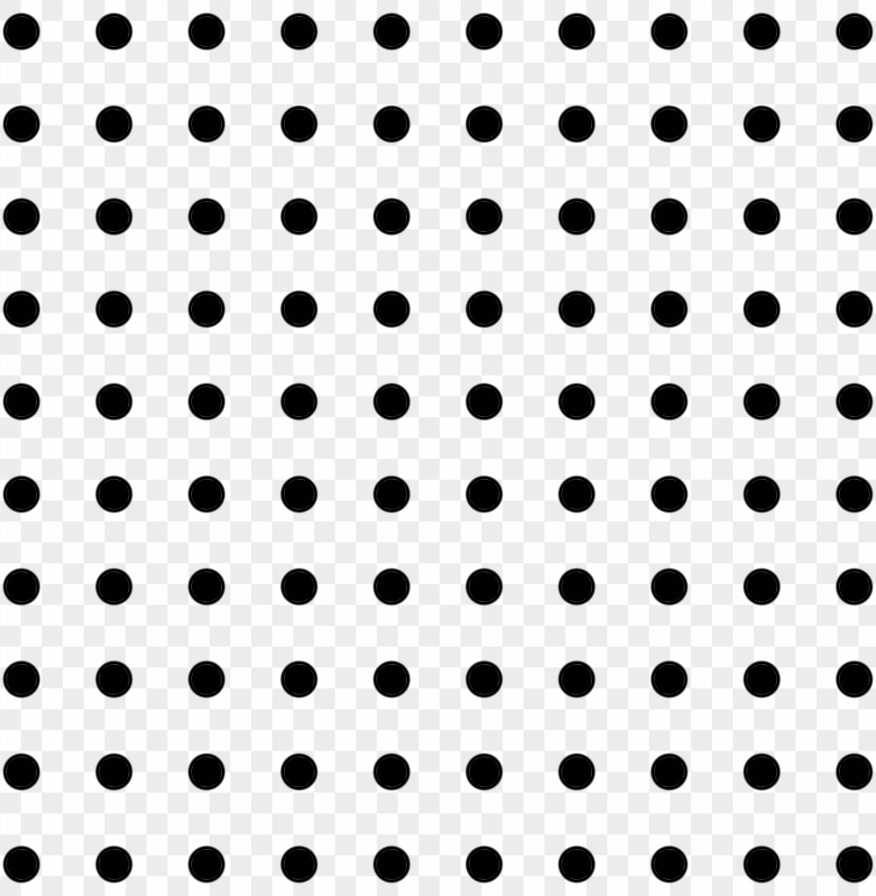
Write a WebGL 2 fragment shader that draws this pattern.

```glsl
#version 300 es
precision highp float;
// A 10 by 10 grid of soft black dots over a pale grey and white checkerboard.
// Both layers are repeated by folding space; each dot carries a faint broken
// inner ring, whose gaps come from layered sines. Lengths are canvas heights.

uniform vec2 u_resolution;
out vec4 fragColor;

const vec2 CHECK_SIZE = vec2(0.02337, 0.02328);
const float CHECK_SOFTNESS = 0.0011;
const vec3 CHECK_WHITE = vec3(0.995);
const vec3 CHECK_GREY = vec3(0.925);

const float DOT_PITCH = 0.10328;
const vec2 FIRST_DOT = vec2(0.0240, 0.0352);  // from the upper left
const float DOT_RADIUS = 0.0204;
const float DOT_SOFTNESS = 0.0016;
const vec3 DOT_BLACK = vec3(0.005);

const float RING_RADIUS = 0.0167;
const float RING_HALF_WIDTH = 0.0010;
const vec3 RING_GREY = vec3(0.22);

// Signed square wave of +1 and -1 cells, with softened steps.
vec2 squareWave(vec2 cells, vec2 softness) {
  vec2 toEdge = 0.5 - abs(fract(cells) - 0.5);
  vec2 cellSign = 1.0 - 2.0 * mod(floor(cells), 2.0);
  return cellSign * smoothstep(-softness, softness, toEdge)
       - cellSign * (1.0 - smoothstep(-softness, softness, toEdge));
}

vec3 checkerboard(vec2 p, float pixel) {
  vec2 softness = vec2(max(CHECK_SOFTNESS, 0.7 * pixel)) / CHECK_SIZE;
  vec2 wave = squareWave(p / CHECK_SIZE, softness);
  return mix(CHECK_WHITE, CHECK_GREY, 0.5 + 0.5 * wave.x * wave.y);
}

// Ring opacity around the dot, with small differences between dots.
float ringStrength(float angle, vec2 id) {
  float phase = 0.5 * sin(id.x * 2.3 + id.y * 1.7);
  float arcs = 0.55 + 0.3 * cos(4.0 * angle) + 0.25 * sin(8.0 * angle + phase);
  return clamp(arcs, 0.0, 1.0);
}

void main() {
  float pixel = 1.0 / u_resolution.y;
  vec2 p = gl_FragCoord.xy * pixel;
  p.y = 1.0 - p.y;

  // Background
  vec3 color = checkerboard(p, pixel);

  // Nearest dot
  vec2 grid = (p - FIRST_DOT) / DOT_PITCH;
  vec2 id = floor(grid + 0.5);
  vec2 local = (grid - id) * DOT_PITCH;
  float radius = length(local);

  // Dot body and its inner ring
  float edge = max(DOT_SOFTNESS, 0.7 * pixel);
  float body = 1.0 - smoothstep(-edge, edge, radius - DOT_RADIUS);
  float ring = 1.0 - smoothstep(0.0, max(RING_HALF_WIDTH, pixel * 0.5),
                                abs(radius - RING_RADIUS));
  float angle = atan(local.y, local.x + 1e-6);
  vec3 ink = mix(DOT_BLACK, RING_GREY, ring * ringStrength(angle, id));
  color = mix(color, ink, body);

  fragColor = vec4(color, 1.0);
}
```
